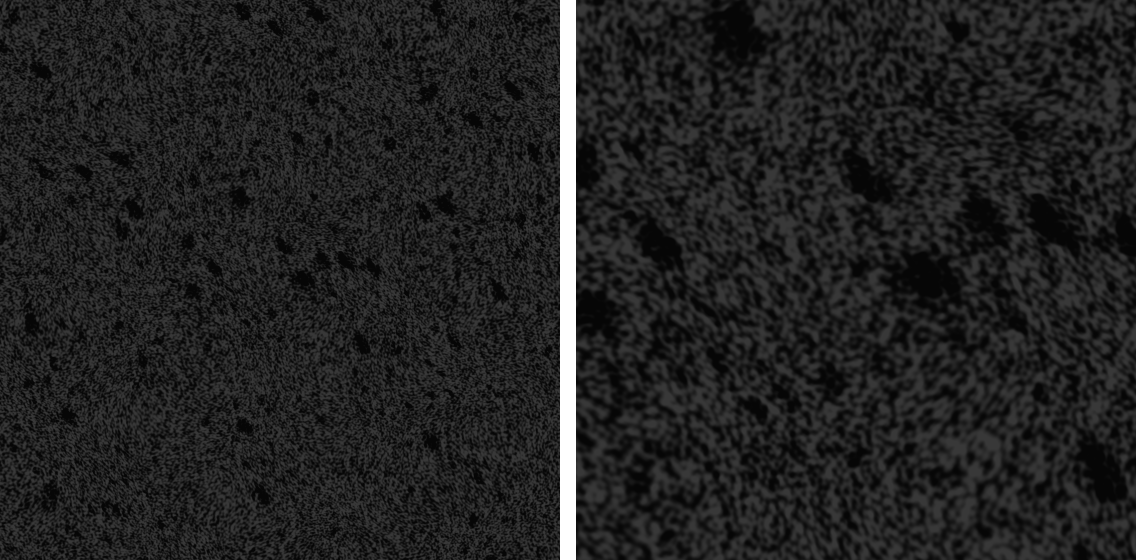
Left, the full canvas; right, a detail of the centre.
Write a WebGL 1 fragment shader that draws this texture.

```glsl
precision highp float;
// Charcoal sponge: fine, upright dark grain sprinkled with soft round pits.

uniform vec2 u_resolution;

vec2 hash2(vec2 p) {
  vec3 q = fract(vec3(p.xyx) * vec3(0.1031, 0.1030, 0.0973));
  q += dot(q, q.yzx + 33.33);
  return fract((q.xx + q.yz) * q.zy);
}

vec2 gradient(vec2 cell) {
  float angle = 6.2832 * hash2(cell).x;
  return vec2(cos(angle), sin(angle));
}

// Gradient noise, roughly -0.7 to 0.7.
float noise(vec2 p) {
  vec2 i = floor(p);
  vec2 f = p - i;
  vec2 u = f * f * f * (f * (f * 6.0 - 15.0) + 10.0);
  float a = dot(gradient(i), f);
  float b = dot(gradient(i + vec2(1.0, 0.0)), f - vec2(1.0, 0.0));
  float c = dot(gradient(i + vec2(0.0, 1.0)), f - vec2(0.0, 1.0));
  float d = dot(gradient(i + vec2(1.0, 1.0)), f - vec2(1.0, 1.0));
  return mix(mix(a, b, u.x), mix(c, d, u.x), u.y);
}

// Scattered soft pits, at most one per cell; share is the odds of a pit.
float pits(vec2 p, float share, float seed) {
  vec2 cell = floor(p);
  float depth = 0.0;
  for (int y = -1; y <= 1; y++) {
    for (int x = -1; x <= 1; x++) {
      vec2 id = cell + vec2(float(x), float(y));
      vec2 shape = hash2(id + seed + 57.0);
      vec2 d = p - id - hash2(id + seed);
      d.x += (shape.y - 0.5) * d.y;
      float radius = mix(0.16, 0.34, shape.y);
      float pit = 1.0 - smoothstep(0.45, 1.2, length(d * vec2(1.1, 0.85)) / radius);
      depth = max(depth, pit * step(shape.x, share) * mix(0.6, 1.0, shape.y));
    }
  }
  return depth;
}

void main() {
  vec2 uv = gl_FragCoord.xy / min(u_resolution.x, u_resolution.y);

  // Slow warp lets the grain lean one way or the other.
  vec2 p = uv + 0.03 * vec2(noise(uv * 6.0 + 3.0), noise(uv * 6.0 + 40.0));
  p.x += 0.12 * p.y;

  // Grain from fine specks to broad mottling.
  float height = 0.03;
  height += 0.95 * noise(mat2(0.8, 0.6, -0.6, 0.8) * p * 215.0 + 300.0);
  height += 0.60 * noise(p * vec2(120.0, 72.0) + 150.0);
  height += 0.30 * noise(p * vec2(56.0, 34.0) + 80.0);
  height += 0.16 * noise(p * 14.0 + 20.0);

  // Roughened pits in two sizes.
  vec2 ragged = p + 0.004 * vec2(noise(p * 90.0 + 11.0), noise(p * 90.0 + 71.0));
  height -= 0.75 * pits(ragged * 20.0, 0.16, 10.0);
  height -= 0.50 * pits(ragged * 42.0, 0.20, 130.0);

  float tone = 0.025 + 0.195 * smoothstep(-0.58, 0.58, height);
  gl_FragColor = vec4(vec3(tone), 1.0);
}
```
